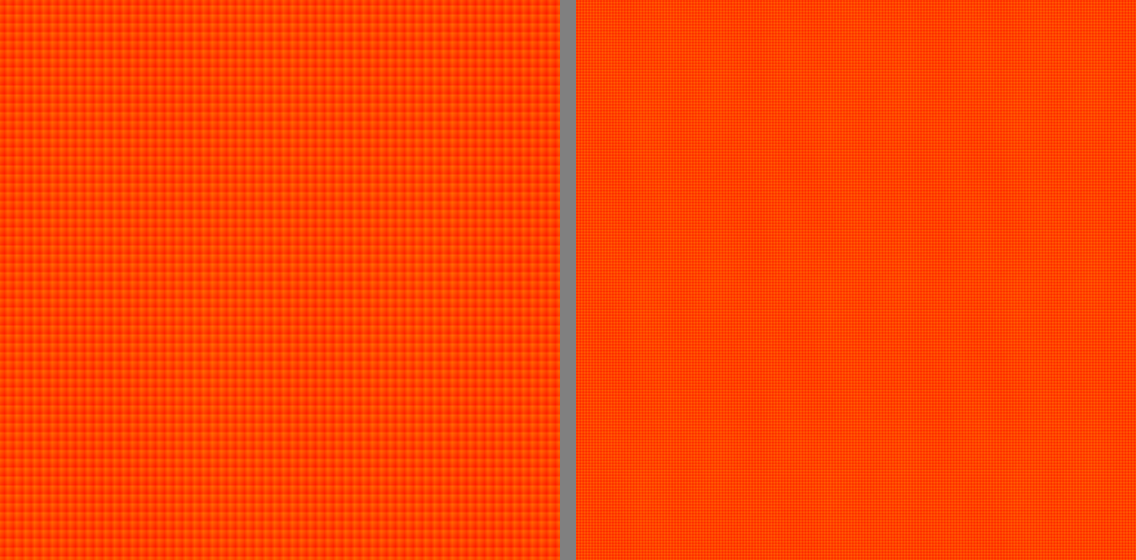
Left, the tile; right, the same tile 3 across and 3 down.
A three.js fragment shader for this pattern:

```glsl
// A fine grid of small glowing orange tiles parted by thin red grooves.
// Each tile is a pair of skewed linear ramps, lit from its upper left;
// layered sines and a faint wrapped hash vary the light across the canvas.

varying vec2 vUv;

const float TILES = 63.0;
const float TAU = 6.2831853;
const vec3 GROOVE_RED = vec3(1.0, 0.11, 0.0);
const vec3 TILE_ORANGE = vec3(1.0, 0.41, 0.0);

// Random value per tile, in 0..1.
float hash(vec2 cell) {
  return fract(sin(dot(cell, vec2(12.99, 78.23))) * 4375.85);
}

// Rises from 0 to 1 at the peak, then falls back to 0.
float skewedRamp(float t, float peak) {
  return min(t / peak, (1.0 - t) / (1.0 - peak));
}

// Light on one tile: broad body shading, brightest near the upper left.
float tileLight(vec2 p) {
  float across = skewedRamp(p.x, 0.38);
  float down = skewedRamp(1.0 - p.y, 0.24);
  return 0.5 * (across + down);
}

// Slow drift of light, with whole periods so that it wraps.
float slowDrift(vec2 uv) {
  float bands = sin(TAU * (3.0 * uv.x + 0.15 * sin(TAU * uv.y)));
  float slant = sin(TAU * (2.0 * uv.x + uv.y) + 1.3);
  float swell = -cos(TAU * uv.x) - cos(TAU * uv.y);
  return 0.4 * bands + 0.3 * slant + 0.3 * swell;
}

void main() {
  // Grid shifted by half a tile, so tiles wrap around the canvas edges.
  vec2 grid = vUv * TILES + 0.5;
  vec2 cell = mod(floor(grid), TILES);

  // Tile shading with gentle variation.
  float light = tileLight(fract(grid));
  light += 0.035 * slowDrift(vUv);
  light += 0.03 * (hash(cell) - 0.5);

  vec3 color = mix(GROOVE_RED, TILE_ORANGE, clamp(light, 0.0, 1.0));
  gl_FragColor = vec4(color, 1.0);
}
```
